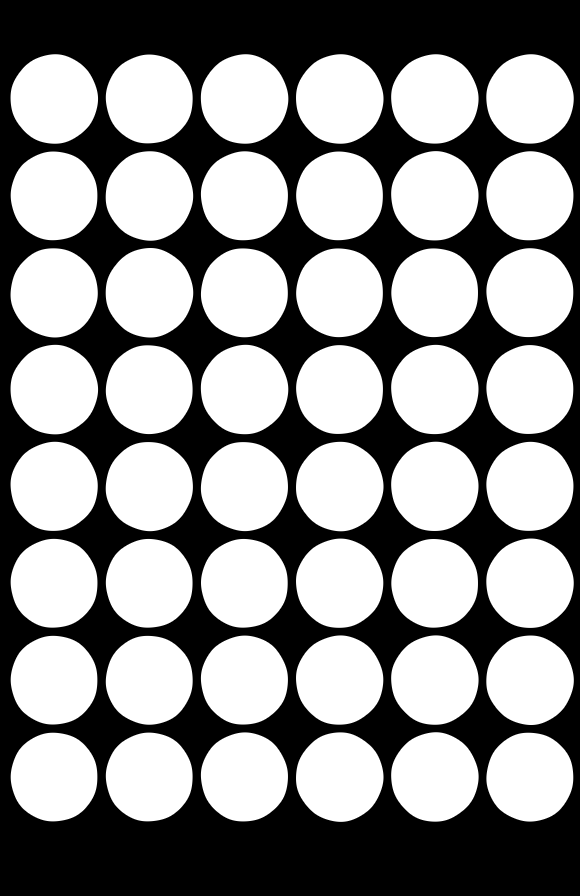
Reproduce this pattern procedurally as a Shadertoy shader.

```glsl
// Grid of six by eight white, slightly tall discs on black, with faintly uneven rims.

const vec2 GRID_COUNT = vec2(6.0, 8.0);
const vec2 GRID_CENTER = vec2(0.0023, 0.0111);  // offset from canvas centre
const vec2 PITCH = vec2(0.1062, 0.1081);        // in canvas heights
const vec2 RADII = vec2(0.0486, 0.0497);
const float RIM_WOBBLE = 0.0004;
const vec3 GROUND = vec3(0.0);
const vec3 DISC = vec3(1.0);

// Sine-free hash from a cell index to [0, 1)
float hash(vec2 cell) {
    vec3 q = fract(cell.xyx * 0.1031);
    q += dot(q, q.yzx + 33.33);
    return fract((q.x + q.y) * q.z);
}

// Approximate signed distance to an axis-aligned ellipse
float ellipseDistance(vec2 p, vec2 radii) {
    float k = length(p / radii);
    float slope = length(p / (radii * radii));
    return k * (k - 1.0) / max(slope, 0.001);
}

// Small rim displacement with a different phase for each disc
float rimWobble(vec2 p, vec2 cell, float amplitude) {
    float angle = atan(p.y, p.x);
    float phase = 6.2832 * hash(cell);
    return amplitude * (0.6 * cos(4.0 * angle + phase) + 0.4 * cos(9.0 * angle - phase));
}

// Distance to the nearest disc of a finite grid
float discGrid(vec2 p, vec2 count, vec2 pitch, vec2 radii, float wobble) {
    vec2 middle = 0.5 * (count - 1.0);
    vec2 cell = clamp(floor(p / pitch + middle + 0.5), vec2(0.0), count - 1.0);
    vec2 local = p - (cell - middle) * pitch;
    return ellipseDistance(local, radii) + rimWobble(local, cell, wobble);
}

void mainImage(out vec4 fragColor, in vec2 fragCoord) {
    vec2 p = (fragCoord - 0.5 * iResolution.xy) / iResolution.y - GRID_CENTER;
    float d = discGrid(p, GRID_COUNT, PITCH, RADII, RIM_WOBBLE);

    // One-pixel coverage ramp
    float coverage = clamp(0.5 - d * iResolution.y, 0.0, 1.0);
    fragColor = vec4(mix(GROUND, DISC, coverage), 1.0);
}
```
